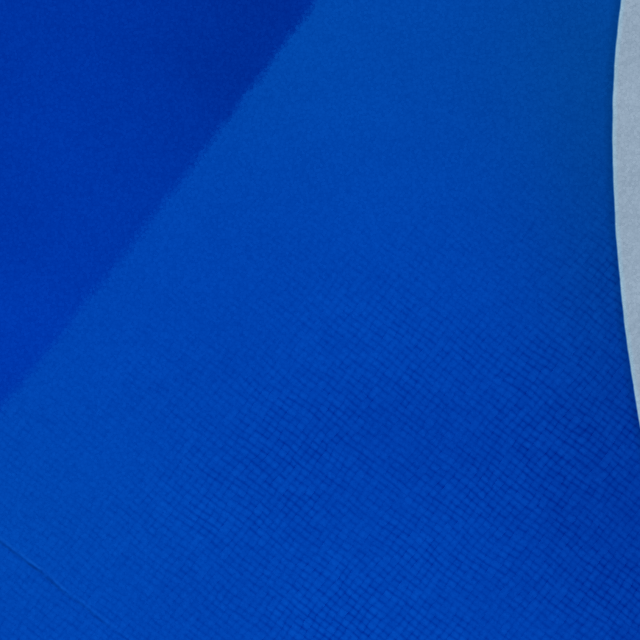
Reproduce this texture procedurally as a Shadertoy shader.

```glsl
// Blue woven cloth with a diagonal shadow fold and a pale curved panel at the right.
#define THREADS 94.0        // threads across the canvas
#define WEAVE_DEPTH 0.056   // contrast of the weave
#define GRAIN_DEPTH 0.036   // contrast of the fine fibres
#define FOLD_SLOPE 1.289    // steepness of the shadow edge
#define FOLD_BASE 0.362     // height of the shadow edge at the left
#define FOLD_SOFT 0.011     // softness of the shadow edge
#define PANEL_X 0.957       // leftmost point of the panel
#define PANEL_Y 0.80        // height of that point
#define SHADOW_BLUE vec3(0.0, 0.203, 0.634)
#define LIT_BLUE vec3(0.004, 0.262, 0.693)
#define PANEL_GREY vec3(0.57, 0.65, 0.73)

vec2 hash2(vec2 p) {
    vec3 q = fract(p.xyx * vec3(0.1031, 0.1030, 0.0973));
    q += dot(q, q.yzx + 33.33);
    return fract((q.xx + q.yz) * q.zy);
}

// Distance to the nearest scattered cell point, and that cell's random tone.
vec2 cellular(vec2 p) {
    vec2 cell = floor(p), f = fract(p);
    vec2 nearest = vec2(4.0, 0.0);
    for (int j = -1; j <= 1; j++)
    for (int i = -1; i <= 1; i++) {
        vec2 o = vec2(i, j);
        vec2 h = hash2(cell + o);
        vec2 d = o + h - f;
        if (dot(d, d) < nearest.x) nearest = vec2(dot(d, d), fract(h.x * 7.0 + h.y * 5.0));
    }
    return vec2(sqrt(nearest.x), nearest.y);
}

// Smooth wandering value from layered sines, about -1 to 1.
float waves(vec2 p) {
    float sum = 0.0, amp = 0.5;
    for (int i = 0; i < 4; i++) {
        sum += amp * sin(p.x + 1.3 * sin(p.y)) * cos(p.y * 0.9 + float(i));
        p = mat2(1.5, 1.1, -1.1, 1.5) * p + 1.7;
        amp *= 0.55;
    }
    return sum;
}

// Soft round falloff around a centre.
float glow(vec2 p, vec2 centre, vec2 radius) {
    vec2 d = (p - centre) / radius;
    return exp(-dot(d, d));
}

// Basket weave: short dark gaps that alternate between the two thread directions.
float weave(vec2 p) {
    vec2 dir = normalize(vec2(0.80, -0.60));
    vec2 q = vec2(dot(p, dir), dot(p, vec2(-dir.y, dir.x)));
    q = q * THREADS * vec2(0.88, 1.0) + 0.40 * waves(p * 24.0);
    vec2 gap = 0.5 + 0.5 * cos(6.2832 * q);
    gap *= gap;
    float over = 0.5 + 0.5 * sin(3.1416 * q.x) * sin(3.1416 * q.y);
    vec2 seg = hash2(floor(q + vec2(0.0, 0.5)) + 40.0);
    float tone = hash2(floor(q) + 90.0).x - 0.5;
    float rows = gap.y * (0.35 + 0.9 * seg.x);
    float columns = gap.x * (0.25 + 0.9 * seg.y) * mix(0.6, 1.0, over);
    return 0.42 - rows - columns + 0.55 * tone;
}

vec3 litCloth(vec2 p) {
    vec3 c = LIT_BLUE;
    c += vec3(0.004, 0.017, -0.022) * glow(p, vec2(0.48, 0.97), vec2(0.32, 0.28));
    c += vec3(0.006, 0.006, -0.085) * glow(p, vec2(0.98, 0.95), vec2(0.25, 0.30));
    c += vec3(0.0, -0.016, -0.065) * glow(p, vec2(0.98, 0.62), vec2(0.14, 0.26));
    c += vec3(0.0, -0.050, -0.070) * glow(p, vec2(1.02, 0.22), vec2(0.22, 0.30));
    c += vec3(0.0, -0.020, -0.025) * glow(p, vec2(0.60, 0.31), vec2(0.22, 0.12));
    c += vec3(0.002, 0.016, 0.0) * glow(p, vec2(0.0, 0.20), vec2(0.30, 0.22));
    return c;
}

vec3 shadowCloth(vec2 p) {
    vec3 c = SHADOW_BLUE;
    c += vec3(0.0, 0.016, 0.040) * glow(p, vec2(0.02, 0.50), vec2(0.22, 0.20));
    c += vec3(0.0, -0.025, -0.050) * glow(p, vec2(0.40, 1.0), vec2(0.14, 0.20));
    return c + vec3(0.0, 0.010, 0.020) * waves(p * 9.0);
}

void mainImage(out vec4 fragColor, in vec2 fragCoord) {
    vec2 p = fragCoord / iResolution.xy;
    float px = 1.0 / min(iResolution.x, iResolution.y);

    // Fine fibres at two sizes
    vec2 fine = cellular(p * 230.0), coarse = cellular(p * 120.0 + 9.0);
    float grain = 0.6 * (0.45 - fine.x) + 0.75 * (fine.y - 0.5) + 0.4 * (0.45 - coarse.x);

    // Shadow fold, with a ragged edge
    float edge = FOLD_BASE + FOLD_SLOPE * p.x - 0.010 * sin(6.2832 * p.x);
    float foldDist = (edge - p.y) / length(vec2(FOLD_SLOPE, 1.0));
    foldDist += 0.0035 * waves(p * 45.0) + 0.006 * grain;
    float lit = smoothstep(-FOLD_SOFT, FOLD_SOFT, foldDist);
    vec3 col = mix(shadowCloth(p), litCloth(p), lit);

    // Weave, clearest toward the lower right
    float clarity = smoothstep(0.78, 0.25, p.y - 0.25 * (p.x - 0.5));
    clarity *= mix(0.45, 1.0, smoothstep(0.05, 0.55, p.x)) * lit;
    clarity *= 0.85 + 0.45 * waves(p * 13.0);
    col += vec3(0.15, 0.85, 1.0) * WEAVE_DEPTH * clarity * weave(p);
    col += vec3(0.3, 0.8, 1.0) * GRAIN_DEPTH * grain * (1.0 - 0.35 * clarity);
    col += vec3(0.0, 0.006, 0.009) * waves(p * 17.0 + 3.0);

    // Broken crease in the lower left corner
    float crease = p.y - 0.154 + 0.78 * p.x + 0.004 * waves(p * 60.0);
    float fade = smoothstep(0.24, 0.08, p.x) * (0.65 + 0.6 * waves(p * 70.0 + 2.0));
    col -= vec3(0.0, 0.06, 0.12) * fade * smoothstep(0.005, 0.0, abs(crease));
    col += vec3(0.03, 0.045, 0.04) * fade * smoothstep(0.005, 0.0, abs(crease - 0.006));

    // Pale panel with a bright rim
    float rise = p.y - PANEL_Y;
    float bend = rise > 0.0 ? 0.33 : 0.20;
    float inside = p.x - PANEL_X - bend * rise * rise + 0.0008 * waves(p * 50.0);
    vec3 panel = PANEL_GREY + 0.05 * grain + 0.02 * waves(p * 30.0);
    panel += vec3(0.0, 0.05, 0.06) * smoothstep(0.010, 0.002, inside);
    col *= 1.0 - 0.12 * smoothstep(-0.018, 0.0, inside);
    col = mix(col, panel, smoothstep(-1.3 * px, 1.3 * px, inside));

    fragColor = vec4(clamp(col, 0.0, 1.0), 1.0);
}
```
